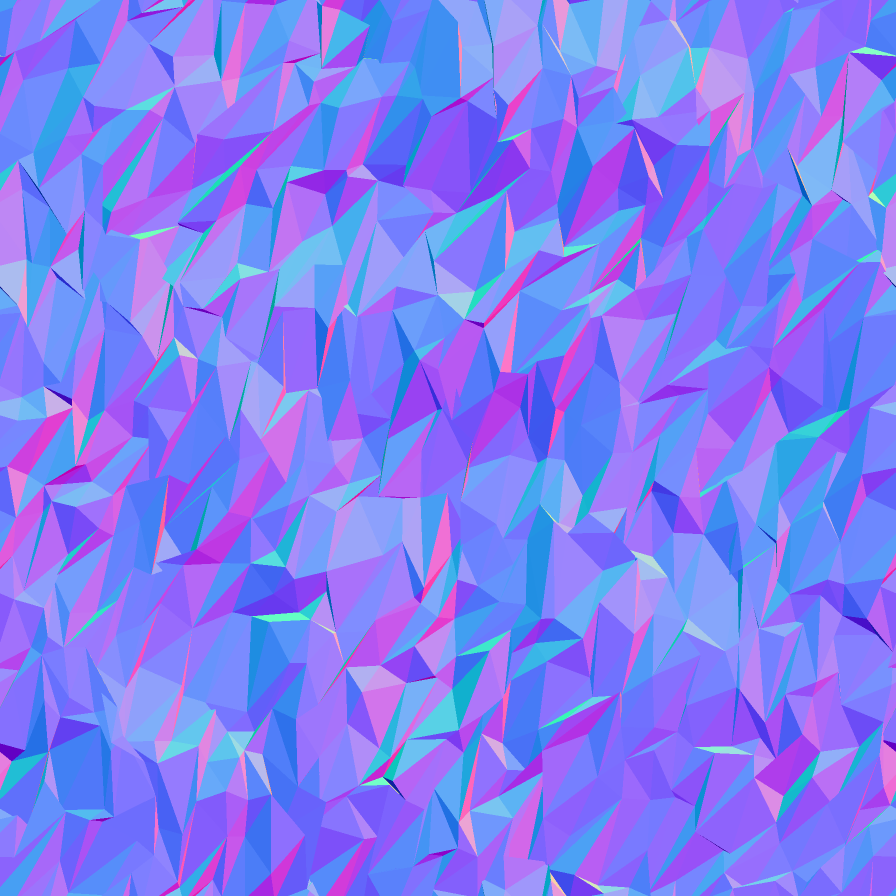
Write a Shadertoy shader that draws this texture map.

```glsl
// Seamless normal map of a crumpled, low-poly surface with slanted facets.
// A sheared lattice of jittered vertices with random heights is split into
// triangles; each is filled with the colour of its own flat normal.

#define COLS 38.0     // lattice columns per tile (whole number)
#define ROWS 21.0     // lattice rows per tile (whole number)
#define SHEAR 13.0    // columns the lattice leans over one tile (whole number)
#define JITTER vec2(0.62, 0.74)  // vertex displacement in cells, below 0.75
#define RELIEF 0.019  // fine height range in canvas units
#define HILLS 8.0     // broad bumps per tile (whole number)
#define HILL_HEIGHT 0.05 // broad height range in canvas units
#define SWAY 0.021    // slow bending of the lattice in canvas units
#define GAIN 1.2      // strength of the sideways normal components
#define SAMPLES 2     // antialiasing samples per axis

const float TAU = 6.28319;

vec3 hash3(vec2 p) {
    vec3 q = vec3(dot(p, vec2(127.1, 311.7)),
                  dot(p, vec2(269.5, 183.3)),
                  dot(p, vec2(419.2, 371.9)));
    return fract(sin(q) * 43758.5453);
}

// Wrapping value noise: two independent fields in 0..1.
vec2 hillNoise(vec2 p) {
    vec2 i = floor(p * HILLS), f = fract(p * HILLS);
    f = f * f * (3.0 - 2.0 * f);
    vec2 lo = mod(i, HILLS) + 91.3, hi = mod(i + 1.0, HILLS) + 91.3;
    vec3 bottom = mix(hash3(lo), hash3(vec2(hi.x, lo.y)), f.x);
    vec3 upper = mix(hash3(vec2(lo.x, hi.y)), hash3(hi), f.x);
    return mix(bottom, upper, f.y).xy;
}

// Lattice ids repeat with the sheared tile.
vec2 wrapId(vec2 id) {
    id += floor((id.y + 0.5) / ROWS) * vec2(SHEAR, -ROWS);
    id.x -= COLS * floor((id.x + 0.5) / COLS);
    return id;
}

vec2 toLattice(vec2 p) {
    return vec2(COLS * p.x - SHEAR * p.y, ROWS * p.y);
}

vec2 toCanvas(vec2 q) {
    float y = q.y / ROWS;
    return vec2((q.x + SHEAR * y) / COLS, y);
}

// Periodic bend that varies the facet direction across the tile.
vec2 sway(vec2 p) {
    return SWAY * vec2(sin(TAU * (2.0 * p.y + p.x)),
                       0.6 * sin(TAU * (2.0 * p.x - p.y) + 1.3));
}

// Vertex position in xy, height in z; roughness varies over the tile.
vec3 vertex(vec2 id) {
    vec3 rnd = hash3(wrapId(id)) - 0.5;
    vec2 base = toCanvas(id);
    vec2 moved = toCanvas(id + 2.0 * JITTER * rnd.xy);
    vec2 hill = hillNoise(moved);
    float height = RELIEF * mix(0.35, 1.65, hill.y) * rnd.z + HILL_HEIGHT * hill.x;
    return vec3(moved + sway(base), height);
}

float cross2(vec2 a, vec2 b) {
    return a.x * b.y - a.y * b.x;
}

// Keeps the normal of the highest triangle covering p.
void facet(vec2 p, vec3 a, vec3 b, vec3 c, inout float top, inout vec3 normal) {
    vec3 ab = b - a, ac = c - a;
    vec3 n = cross(ab, ac);
    if (abs(n.z) < 1e-7) return;
    float u = cross2(p - a.xy, ac.xy) / n.z;
    float v = cross2(ab.xy, p - a.xy) / n.z;
    if (min(min(u, v), 1.0 - u - v) < -1e-4) return;
    float height = a.z + u * ab.z + v * ac.z;
    if (height > top) {
        top = height;
        normal = normalize(n * sign(n.z));
    }
}

vec3 normalColor(vec3 n) {
    return clamp(0.5 + 0.5 * n * vec3(GAIN, GAIN, 1.0), 0.0, 1.0);
}

void mainImage(out vec4 fragColor, in vec2 fragCoord) {
    vec2 center = fragCoord / iResolution.xy;
    vec2 origin = floor(toLattice(center - sway(center))) - 1.0;

    // Nearby vertices and the diagonal of each nearby cell.
    vec3 mesh[16];
    bool rising[16];
    for (int k = 0; k < 16; k++) {
        vec2 id = origin + vec2(k % 4, k / 4);
        mesh[k] = vertex(id);
        rising[k] = hash3(wrapId(id) + 57.5).x > 0.6;
    }

    // Average the facet colours over the pixel.
    vec3 color = vec3(0.0);
    for (int s = 0; s < SAMPLES * SAMPLES; s++) {
        vec2 offset = (vec2(s % SAMPLES, s / SAMPLES) + 0.5) / float(SAMPLES) - 0.5;
        vec2 p = (fragCoord + offset) / iResolution.xy;
        float top = -1.0;
        vec3 normal = vec3(0.0, 0.0, 1.0);
        for (int k = 0; k < 9; k++) {
            int i = k % 3 + 4 * (k / 3);
            vec3 a = mesh[i], b = mesh[i + 1], c = mesh[i + 4], d = mesh[i + 5];
            if (rising[i]) {
                facet(p, a, b, d, top, normal);
                facet(p, a, d, c, top, normal);
            } else {
                facet(p, a, b, c, top, normal);
                facet(p, b, d, c, top, normal);
            }
        }
        color += normalColor(normal);
    }
    fragColor = vec4(color / float(SAMPLES * SAMPLES), 1.0);
}
```
